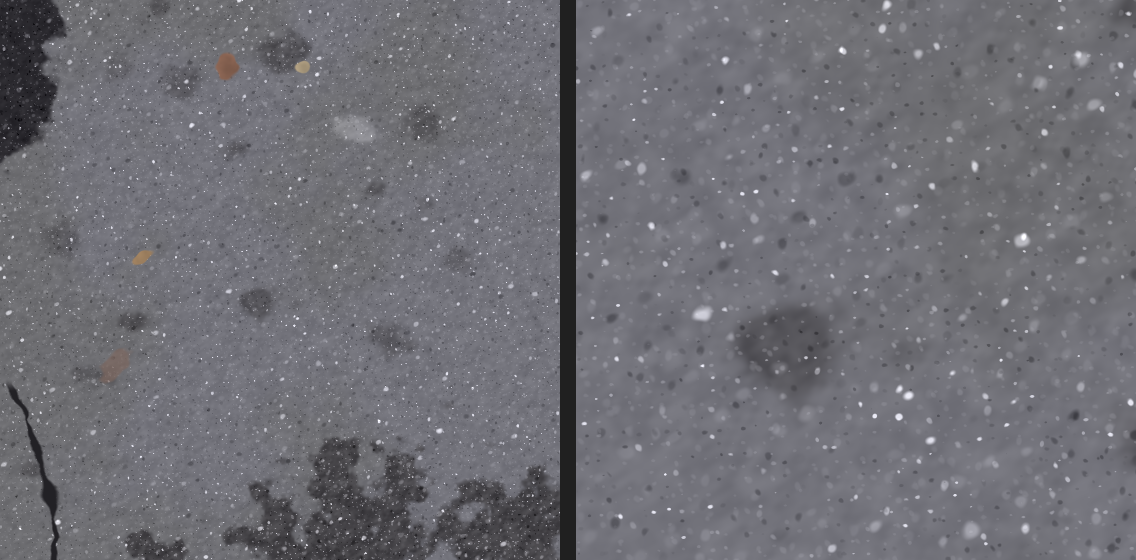
Left, the full canvas; right, a detail of the centre.
This texture is drawn by a WebGL 1 fragment shader. Its source:

```glsl
precision highp float;
// Worn grey asphalt with dark damp stains, pale grit, a crack and a few fallen leaves.
uniform vec2 u_resolution;

#define ASPHALT_COOL vec3(0.452, 0.452, 0.484)
#define ASPHALT_WARM vec3(0.428, 0.428, 0.442)
#define STAIN_COLOR vec3(0.255, 0.248, 0.262)
#define DEEP_COLOR vec3(0.165, 0.160, 0.180)
#define GRIT_TINT vec3(1.0, 1.0, 1.03)
#define GRAIN_AMOUNT 0.085
#define GRIT_SCALE 38.0
#define GRIT_BRIGHT 0.42
#define GRIT_DARK 0.13
#define STAIN_ROUGHNESS 1.9
#define MARK_CELLS 8.0
#define CRACK_WIDTH 0.0045

float hash(vec2 p) {
  return fract(sin(dot(p, vec2(127.1, 311.7))) * 43758.5453);
}

float noise(vec2 p) {
  vec2 i = floor(p), f = fract(p);
  f = f * f * (3.0 - 2.0 * f);
  return mix(mix(hash(i), hash(i + vec2(1, 0)), f.x),
             mix(hash(i + vec2(0, 1)), hash(i + vec2(1, 1)), f.x), f.y);
}

float fbm(vec2 p) {
  float sum = 0.0, amp = 0.533;
  for (int i = 0; i < 4; i++) {
    sum += amp * noise(p);
    p = p * 2.03 + 17.3;
    amp *= 0.5;
  }
  return sum;
}

vec2 rotate(vec2 p, float a) {
  float c = cos(a), s = sin(a);
  return vec2(c * p.x + s * p.y, c * p.y - s * p.x);
}

// Positive inside an ellipse, one at its centre.
float blob(vec2 p, vec2 center, vec2 radius) {
  return 1.0 - length((p - center) / radius);
}

// Small irregular dark marks, more frequent to the upper right.
float scatteredMarks(vec2 p, float rough) {
  float marks = 0.0;
  vec2 cell = floor(p * MARK_CELLS);
  for (int y = -1; y <= 1; y++) {
    for (int x = -1; x <= 1; x++) {
      vec2 id = cell + vec2(x, y);
      vec2 center = (id + vec2(hash(id + 3.1), hash(id + 8.7))) / MARK_CELLS;
      float present = step(hash(id + 21.4), 0.2 + 0.3 * center.x * center.y);
      float size = mix(0.016, 0.055, pow(hash(id + 5.9), 2.0));
      float d = blob(p, center, size * vec2(1.2, 0.9)) + rough * 1.5;
      marks = max(marks, present * smoothstep(0.0, 0.7, d) * mix(0.35, 0.85, hash(id + 13.2)));
    }
  }
  return marks;
}

// Signed brightness of light and dark chips over four sizes.
float grit(vec2 p, float stain) {
  float sum = 0.0, scale = GRIT_SCALE;
  for (int i = 0; i < 4; i++) {
    float layer = float(i);
    vec2 q = rotate(p, 0.5 + 0.9 * layer) * scale + 31.0 * layer;
    vec2 id = floor(q);
    vec2 offset = fract(q) - 0.5 - 0.4 * (vec2(hash(id + 1.7), hash(id + 4.3)) - 0.5);
    float radius = mix(0.12, 0.29, hash(id + 6.1));
    float d = length(offset * vec2(1.0, 1.3)) + 0.12 * (noise(q * 5.0) - 0.5);
    float chip = 1.0 - smoothstep(radius * 0.3, radius, d);
    float light = 0.04 + GRIT_BRIGHT * pow(hash(id + 9.9), 7.0) + 0.10 * stain;
    float kind = hash(id + 15.5);
    sum += chip * (step(0.5, kind) * light - step(kind, 0.22) * GRIT_DARK * hash(id + 2.2));
    scale *= 1.5;
  }
  return sum;
}

// Leaf coverage: a tilted ellipse with a slightly ragged rim.
float leaf(vec2 p, vec2 center, vec2 radius, float angle) {
  vec2 q = rotate(p - center, angle) / radius;
  return 1.0 - smoothstep(0.8, 1.1, length(q) + 0.5 * (noise(p * 75.0) - 0.5));
}

void main() {
  vec2 p = gl_FragCoord.xy / u_resolution;
  float rough = fbm(p * 24.0) - 0.5;

  // Ground tone with grain drawn out along a slant
  float tone = fbm(p * 5.0) + 0.3 * (p.x - 0.5);
  vec3 color = mix(ASPHALT_WARM, ASPHALT_COOL, smoothstep(0.25, 0.6, tone));
  vec2 slant = rotate(p, 0.55) * vec2(0.7, 1.0);
  float grain = 0.6 * noise(slant * 110.0) + 0.4 * noise(slant * 230.0) - 0.5;

  // Stains: broad patches at the borders, then small marks
  float lower = max(blob(p, vec2(0.60, 0.0), vec2(0.19, 0.19)),
                    blob(p, vec2(0.93, 0.03), vec2(0.14, 0.15)));
  lower = max(lower, blob(p, vec2(0.28, 0.0), vec2(0.07, 0.05)));
  float stain = smoothstep(0.0, 0.35, lower + rough * STAIN_ROUGHNESS) * step(-0.7, lower);
  stain = max(stain, scatteredMarks(p, rough));
  float deep = smoothstep(0.0, 0.16, blob(p, vec2(0.0, 0.92), vec2(0.11, 0.22)) + rough * 0.7);
  color = mix(color, STAIN_COLOR, stain * 0.9);
  color = mix(color, DEEP_COLOR, deep);
  color += grain * GRAIN_AMOUNT * (1.0 + 0.8 * stain);

  // Pale scuff and loose grit
  float scuff = smoothstep(0.0, 0.5, blob(p, vec2(0.63, 0.775), vec2(0.045, 0.032)) + rough * 1.4);
  color += 0.12 * scuff;
  color += GRIT_TINT * grit(p, max(stain, deep * 0.5));

  // Crack that wanders down to the lower edge
  float path = 0.098 - 0.8 * p.y * p.y + 0.014 * (fbm(vec2(p.y * 45.0, 2.0)) - 0.5);
  float width = CRACK_WIDTH * (0.4 + 1.2 * noise(vec2(p.y * 60.0, 7.0)))
              + 0.011 * exp(-pow((p.y - 0.115) / 0.018, 2.0));
  float crack = 1.0 - smoothstep(width * 0.6, width + 0.003, abs(p.x - path) + 0.008 * rough);
  color = mix(color, DEEP_COLOR * 0.8, crack * (1.0 - smoothstep(0.30, 0.325, p.y)));

  // Fallen leaves
  float shade = 1.0 + 0.5 * rough;
  color = mix(color, vec3(0.55, 0.40, 0.33) * shade, leaf(p, vec2(0.405, 0.881), vec2(0.021, 0.027), 0.0));
  color = mix(color, vec3(0.72, 0.65, 0.53) * shade, leaf(p, vec2(0.541, 0.881), vec2(0.014, 0.012), 0.4));
  color = mix(color, vec3(0.58, 0.47, 0.35) * shade, leaf(p, vec2(0.257, 0.542), vec2(0.022, 0.010), 0.55));
  color = mix(color, vec3(0.50, 0.40, 0.36), 0.6 * leaf(p, vec2(0.205, 0.347), vec2(0.034, 0.020), 0.8));

  gl_FragColor = vec4(clamp(color, 0.0, 1.0), 1.0);
}
```
